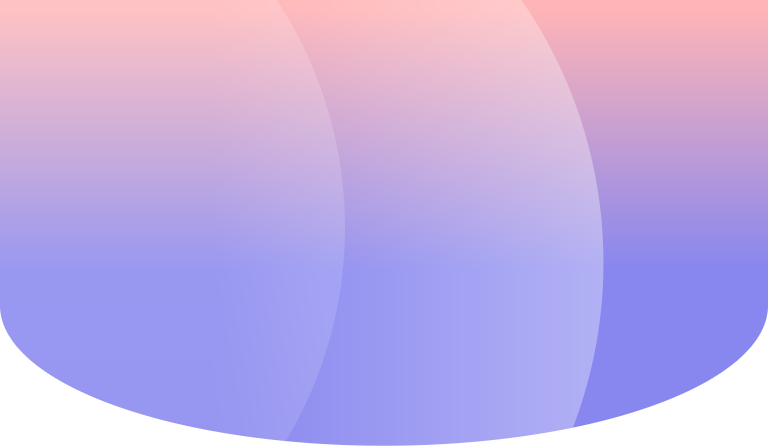
Write a WebGL 2 fragment shader that draws this background.

```glsl
#version 300 es
precision highp float;
// Pink to indigo panel with a curved base and two translucent overlapping discs.

uniform vec2 u_resolution;
out vec4 outColor;

// Lengths are in canvas heights, origin at the lower left.
const vec3 PINK = vec3(1.0, 0.708, 0.716);
const vec3 INDIGO = vec3(0.533, 0.528, 0.937);
const vec3 WHITE = vec3(1.0);
const float INDIGO_LEVEL = 0.40;
const float PINK_LEVEL = 0.98;

const float BASE_LEVEL = 0.318;       // where the sides start to curve
const float BASE_DEPTH = 0.313;       // vertical radius of the curved base

const vec2 LARGE_CENTER = vec2(0.318, 0.414);
const float LARGE_RADIUS = 1.029;
const vec2 LARGE_SHEEN_SPAN = vec2(0.474, 1.342);
const float LARGE_SHEEN = 0.35;

const vec2 SMALL_CENTER = vec2(-0.154, 0.492);
const float SMALL_RADIUS = 0.924;
const float SMALL_SHEEN_LOW = 0.12;
const float SMALL_SHEEN_HIGH = 0.18;

// Linear 0..1 ramp between two values.
float ramp(float from, float to, float x) {
  return clamp((x - from) / (to - from), 0.0, 1.0);
}

// Approximate signed distance to an ellipse at the origin.
float ellipseDistance(vec2 p, vec2 radii) {
  float scaled = length(p / radii);
  float slope = length(p / (radii * radii));
  return scaled * (scaled - 1.0) / max(slope, 1e-4);
}

// Antialiased fill for a signed distance.
float coverage(float dist, float pixel) {
  return clamp(0.5 - dist / pixel, 0.0, 1.0);
}

void main() {
  float pixel = 1.0 / u_resolution.y;
  vec2 p = gl_FragCoord.xy * pixel;
  float halfWidth = 0.5 * u_resolution.x * pixel;

  // Vertical background gradient
  vec3 color = mix(INDIGO, PINK, ramp(INDIGO_LEVEL, PINK_LEVEL, p.y));

  // Large disc, brightening towards its right rim
  float largeDisc = coverage(length(p - LARGE_CENTER) - LARGE_RADIUS, pixel);
  float largeSheen = LARGE_SHEEN * ramp(LARGE_SHEEN_SPAN.x, LARGE_SHEEN_SPAN.y, p.x);
  color = mix(color, WHITE, largeDisc * largeSheen);

  // Small disc, a little brighter at the top
  float smallDisc = coverage(length(p - SMALL_CENTER) - SMALL_RADIUS, pixel);
  float smallSheen = mix(SMALL_SHEEN_LOW, SMALL_SHEEN_HIGH, p.y);
  color = mix(color, WHITE, smallDisc * smallSheen);

  // Half-elliptical base over white
  vec2 q = vec2(p.x - halfWidth, min(p.y - BASE_LEVEL, 0.0));
  float panel = coverage(ellipseDistance(q, vec2(halfWidth, BASE_DEPTH)), pixel);
  outColor = vec4(mix(WHITE, color, panel), 1.0);
}
```
